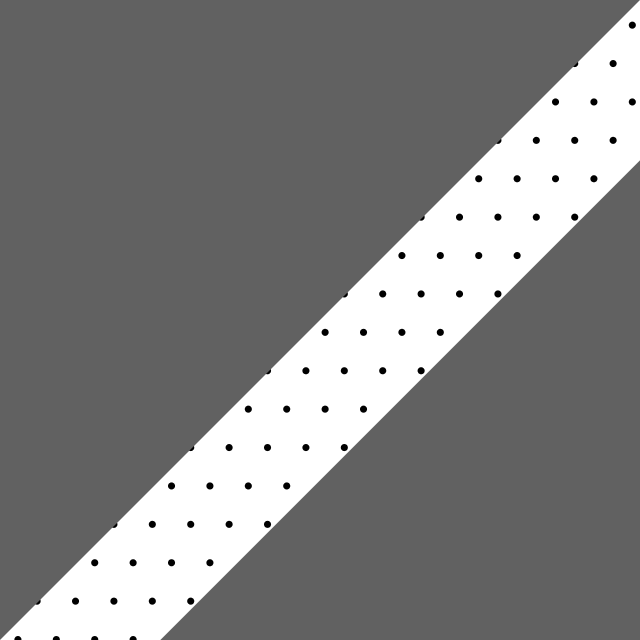
This background is drawn by a Shadertoy shader. Its source:

```glsl
// A white diagonal ribbon with black polka dots on a flat grey ground.
// The ribbon is a range of x - y; the dots are a repeated grid whose
// odd rows shift by half a cell, cut off at the ribbon's edges.

// Coverage of a shape from its signed distance (negative inside).
float coverage(float dist, float pixel) {
    return clamp(0.5 - dist / pixel, 0.0, 1.0);
}

// Signed distance to the diagonal ribbon.
float ribbonDistance(vec2 p) {
    return (abs(p.x - p.y - 0.1253) - 0.1253) * inversesqrt(2.0);
}

// Signed distance to the nearest dot of the staggered grid.
float dotDistance(vec2 p) {
    vec2 cell = (p - vec2(0.028, 0.0007)) / 0.06;
    float row = floor(cell.y + 0.5);
    cell.x -= 0.5 * mod(row, 2.0);
    vec2 offset = cell - vec2(floor(cell.x + 0.5), row);
    return length(offset) * 0.06 - 0.0055;
}

void mainImage(out vec4 fragColor, in vec2 fragCoord) {
    vec2 p = fragCoord / iResolution.y;
    float pixel = 1.0 / iResolution.y;

    // Dots on the ribbon, then the ribbon on the ground.
    vec3 ribbon = vec3(1.0 - coverage(dotDistance(p), pixel));
    vec3 color = mix(vec3(0.38), ribbon, coverage(ribbonDistance(p), pixel));

    fragColor = vec4(color, 1.0);
}
```
